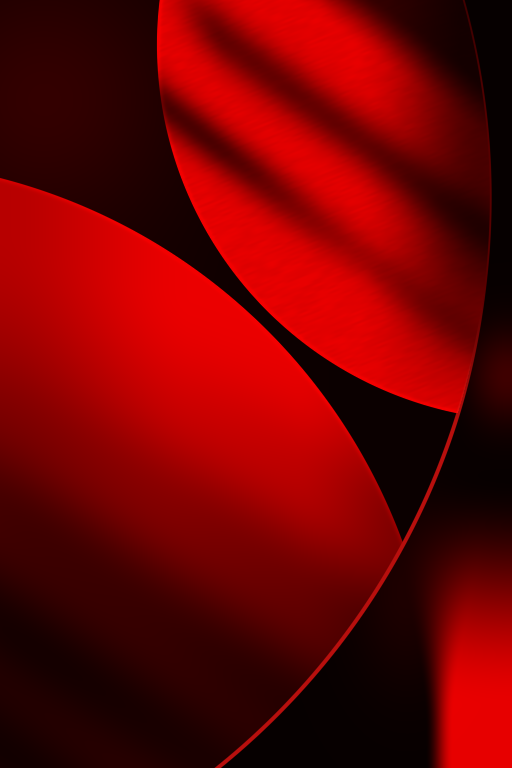
Reproduce this background procedurally as a Shadertoy shader.

```glsl
float hash(vec2 p) {
    vec3 q = fract(vec3(p.xyx) * 0.1031);
    q += dot(q, q.yzx + 33.33);
    return fract((q.x + q.y) * q.z);
}

float noise(vec2 p) {
    vec2 cell = floor(p), f = fract(p);
    f = f * f * (3.0 - 2.0 * f);
    return mix(mix(hash(cell), hash(cell + vec2(1, 0)), f.x),
               mix(hash(cell + vec2(0, 1)), hash(cell + vec2(1, 1)), f.x), f.y);
}

float circle(vec2 p, vec2 center, float radius) {
    return length(p - center) - radius;
}

float bell(float x, float center, float width) {
    float d = (x - center) / width;
    return exp(-d * d);
}

float fill(float dist, float pixel) {
    return 1.0 - smoothstep(-0.7 * pixel, 0.7 * pixel, dist);
}

float stroke(float dist, float halfWidth, float pixel) {
    return fill(abs(dist) - halfWidth, pixel);
}

// Dim haze in the space behind the discs
float backdropLight(vec2 p) {
    float haze = bell(p.x, 0.06, 0.18) * bell(p.y, 0.87, 0.16);
    return 0.04 + 0.11 * haze + 0.05 * bell(p.x, 0.05, 0.25);
}

// Blurred light beyond the outer arc
float outsideLight(vec2 p) {
    float softness = mix(0.018, 0.06, smoothstep(0.05, 0.35, p.y));
    float side = smoothstep(-softness, softness, p.x - 0.572);
    float lamp = 0.88 * side * (1.0 - smoothstep(0.08, 0.38, p.y));
    float faint = 0.22 * bell(p.y, 0.51, 0.06) * smoothstep(0.58, 0.66, p.x);
    float spill = 0.09 * bell(p.x, 0.53, 0.07) * bell(p.y, 0.23, 0.12);
    return 0.025 + lamp + faint + spill;
}

// Broad slanted gradient of the lower disc
float lowerLight(vec2 p) {
    float ramp = 0.13 + 0.79 * smoothstep(0.14, 0.70, p.y + 0.35 * p.x);
    float left = mix(0.78, 1.0, smoothstep(0.0, 0.25, p.x));
    float right = 1.0 - 0.28 * smoothstep(0.38, 0.55, p.x);
    float wave = cos(6.2832 * (p.y + 0.7 * p.x - 0.28) / 0.17);
    float folds = 0.03 * wave * (1.0 - smoothstep(0.3, 0.55, p.y));
    return ramp * left * right + folds;
}

// Diagonal shadow folds of the upper lens
float upperLight(vec2 p) {
    float across = 0.75 * p.x + p.y - 1.0;
    across += 0.012 * (noise(p * 9.0) - 0.5);
    float nearFold = bell(across, 0.023, 0.034) * mix(0.6, 0.26, smoothstep(0.26, 0.48, p.x));
    float midFold = 0.5 * bell(across, 0.172, 0.04) * smoothstep(0.20, 0.29, p.x);
    float farFold = 0.68 * smoothstep(0.29, 0.37, across);
    float light = 0.89 - nearFold - midFold - farFold;
    float shade = smoothstep(0.46, 0.63, p.x) * smoothstep(0.42, 0.68, p.y);
    light *= 1.0 - 0.68 * shade;
    float fibre = noise(vec2(p.x + 0.4 * p.y, p.y - 0.4 * p.x) * vec2(60.0, 300.0));
    return max(light, 0.08) * (0.97 + 0.06 * fibre);
}

void mainImage(out vec4 fragColor, in vec2 fragCoord) {
    float pixel = 1.0 / iResolution.y;
    vec2 p = fragCoord * pixel;

    float outer = circle(p, vec2(-0.315, 0.743), 0.954);
    float upper = circle(p, vec2(0.694, 0.9414), 0.4896);
    float lower = circle(p, vec2(-0.1892, 0.032), 0.7602);

    // Discs with thin lit rims
    float upperLit = upperLight(p) + 0.14 * bell(upper, 0.0, 0.004);
    float lowerLit = lowerLight(p) + 0.12 * bell(lower, 0.0, 0.004);
    float inside = mix(backdropLight(p), upperLit, fill(upper, pixel));
    inside = mix(inside, lowerLit, fill(lower, pixel));
    float light = mix(outsideLight(p), inside, fill(outer, pixel));

    // Outer arc, brighter and wider below
    float lowPart = 1.0 - smoothstep(0.42, 0.65, p.y);
    float arc = stroke(outer, mix(0.0012, 0.0026, lowPart), pixel);
    float arcLight = mix(0.34, 0.72, lowPart) * mix(1.0, 0.75, smoothstep(0.8, 1.0, p.y));
    light = mix(light, max(light, arcLight), arc);

    vec3 red = vec3(1.0, 0.0, 0.0);
    vec3 rimTint = vec3(0.0, 0.06, 0.05) * arc * lowPart;
    fragColor = vec4(red * clamp(light, 0.0, 0.95) + rimTint, 1.0);
}
```
